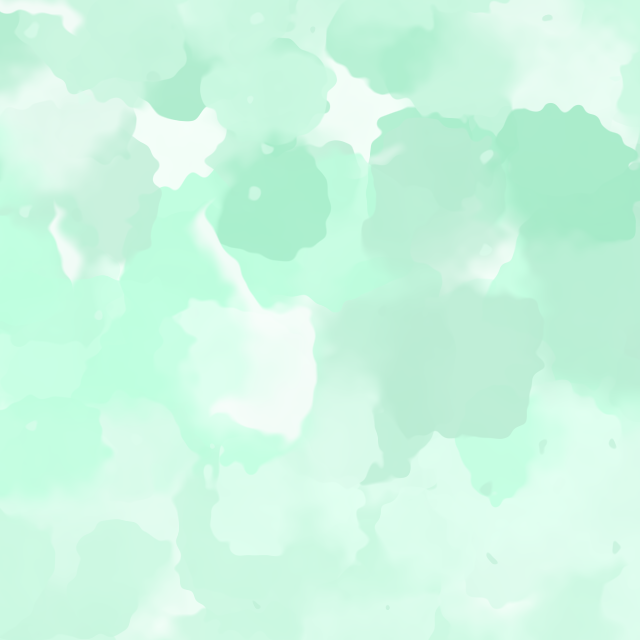
Give the GLSL for this background, as a Shadertoy shader.

```glsl
const int GRID = 7;                 // washes per side of one coat
const int COATS = 2;
const vec2 RADIUS = vec2(0.085, 0.165);
const vec2 OPACITY = vec2(0.74, 0.96);
const float CRISP_EDGE = 0.004;
const float SOFT_EDGE = 0.085;
const float LOBE_SIZE = 0.020;      // broad outline wobble
const float NIBBLE_SIZE = 0.013;    // fine ragged outline
const float SPECK_GRID = 11.0;
const float SPECK_CHANCE = 0.32;
const vec3 PAPER = vec3(0.95, 0.995, 0.97);
const vec3 BARE = vec3(0.97, 0.99, 0.98);
const vec3 MINT = vec3(0.79, 0.97, 0.88);
const vec3 PALE = vec3(0.865, 0.99, 0.93);
const vec3 AQUA = vec3(0.745, 1.0, 0.875);
const vec3 SAGE = vec3(0.735, 0.93, 0.835);
const vec3 JADE = vec3(0.645, 0.92, 0.785);
const vec3 FROST = vec3(0.93, 0.99, 0.96);

float hash(vec2 p) {
    vec3 q = fract(p.xyx * vec3(0.1031, 0.1030, 0.0973));
    q += dot(q, q.yzx + 33.33);
    return fract((q.x + q.y) * q.z);
}

vec2 hash2(vec2 p) {
    return vec2(hash(p), hash(p + 57.3));
}

float noise(vec2 p) {
    vec2 i = floor(p), f = fract(p);
    f = f * f * (3.0 - 2.0 * f);
    return mix(mix(hash(i), hash(i + vec2(1, 0)), f.x),
               mix(hash(i + vec2(0, 1)), hash(i + vec2(1, 1)), f.x), f.y);
}

vec2 noise2(vec2 p) {
    return vec2(noise(p), noise(p + 41.7)) - 0.5;
}

float fbm(vec2 p) {
    return 0.55 * noise(p) + 0.3 * noise(p * 2.1 + 7.0) + 0.15 * noise(p * 4.3 + 19.0);
}

// Pigment chosen by its share of the area
vec3 pigment(float pick) {
    if (pick < 0.31) return MINT;
    if (pick < 0.54) return PALE;
    if (pick < 0.71) return AQUA;
    if (pick < 0.84) return SAGE;
    if (pick < 0.95) return JADE;
    return FROST;
}

// Coverage of a rounded wash: ragged and crisp on one side, fading on the other
float wash(vec2 p, vec2 center, vec2 seed, float pixel) {
    float radius = mix(RADIUS.x, RADIUS.y, hash(seed + 3.1));
    vec2 q = p - center;
    if (length(q) > radius * 1.6 + 0.04) return 0.0;

    vec2 shift = seed * 3.7;
    q += 2.0 * LOBE_SIZE * noise2(p * 13.0 + shift);
    q += 2.0 * NIBBLE_SIZE * noise2(p * 46.0 + shift);

    float stretch = mix(0.82, 1.25, hash(seed + 5.7));
    vec2 s = abs(q * vec2(1.0 / stretch, stretch));
    float dist = pow(pow(s.x, 2.5) + pow(s.y, 2.5), 0.4) - radius;

    float angle = 6.2832 * hash(seed + 8.9);
    float facing = dot(q / max(length(q), 1e-4), vec2(cos(angle), sin(angle)));
    float width = mix(CRISP_EDGE, SOFT_EDGE, smoothstep(-0.2, 0.9, facing));
    width = max(width, 1.5 * pixel);
    return smoothstep(0.0, -width, dist);
}

void mainImage(out vec4 fragColor, in vec2 fragCoord) {
    float pixel = 1.0 / iResolution.y;
    vec2 p = fragCoord * pixel;
    float aspect = iResolution.x * pixel;
    float mottle = fbm(p * 14.0 + 0.8 * noise2(p * 9.0));
    vec3 color = mix(PALE, PAPER, smoothstep(0.3, 0.6, fbm(p * 4.0)));

    // Overlapping washes, drawn in shuffled order
    int count = GRID * GRID;
    for (int coat = 0; coat < COATS; coat++) {
        for (int k = 0; k < count; k++) {
            int slot = (k * 30 + coat * 17) % count;
            vec2 cell = vec2(slot % GRID, slot / GRID);
            vec2 seed = cell + 23.0 * float(coat + 1);
            vec2 center = (cell + 0.5 + 1.1 * (hash2(seed) - 0.5)) / float(GRID);
            center = (center * 1.2 - 0.1) * vec2(aspect, 1.0);
            float cover = wash(p, center, seed, pixel);
            float pick = fract(float(k) * 0.618 + float(coat) * 0.37);
            vec3 tint = pigment(pick) + 0.02 * (hash(seed + 13.0) - 0.5);
            float opacity = mix(OPACITY.x, OPACITY.y, hash(seed + 17.0));
            color = mix(color, tint, cover * opacity * mix(0.88, 1.06, mottle));
        }
    }

    // Slivers of bare paper, crisp on one rim
    vec2 torn = p + 0.022 * noise2(p * 42.0) + 0.03 * noise2(p * 15.0);
    float ridge = noise(torn * 4.5 + 3.0) - 0.5;
    float sliver = smoothstep(0.0, 0.012, ridge) * smoothstep(0.11, 0.03, ridge);
    sliver *= smoothstep(0.60, 0.68, noise(torn * 5.0 + 31.0));
    color = mix(color, BARE, 0.9 * sliver);

    // Small blooms and drops
    vec2 g = (p + 0.012 * noise2(p * 60.0)) * SPECK_GRID;
    vec2 id = floor(g);
    vec2 offset = fract(g) - mix(vec2(0.3), vec2(0.7), hash2(id + 71.0));
    float size = mix(0.06, 0.15, hash(id + 83.0));
    float speck = smoothstep(size, size * 0.6, length(offset));
    speck *= step(hash(id + 97.0), SPECK_CHANCE);
    vec3 drop = hash(id + 103.0) < 0.6 ? PALE : SAGE;
    color = mix(color, drop, 0.6 * speck);

    // Faint pigment settling
    color += 0.022 * (mottle - 0.5) * vec3(1.3, 0.5, 0.9);
    fragColor = vec4(clamp(color, 0.0, 1.0), 1.0);
}
```
